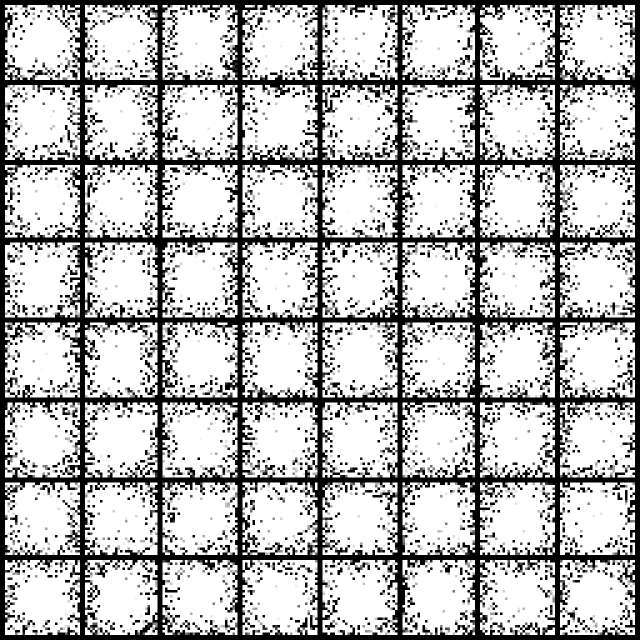
Write a Shadertoy shader that draws this pattern.

```glsl
// Square grid of black rules on white paper, each cell shaded inward with ink specks.
// The canvas is split into square grains: a grain is solid on a rule, otherwise
// hashed, with a chance of being inked that falls off from the cell rim.

#define CELLS 8.0          // cells across and down
#define GRAINS 256.0       // grains across and down
#define LINE_GRAINS 2.0    // rule width in grains
#define RIM_DENSITY 0.23   // chance of solid ink at the rim
#define CORE_DENSITY 0.006 // chance of stray ink in the middle
#define FADE 0.57          // shaded depth, in half cells
#define SOFT 1.8           // spread from solid to faint specks
#define FAINTNESS 0.02     // least spread, keeps stray specks pale
#define ROUNDNESS 4.0      // superellipse power of the clear middle
#define INK vec3(0.0)
#define PAPER vec3(1.0)

const float PITCH = (GRAINS - LINE_GRAINS) / CELLS;

float hash(vec2 p) {
    vec3 q = fract(p.xyx * 0.1031);
    q += dot(q, q.yzx + 33.33);
    return fract((q.x + q.y) * q.z);
}

// Position in cells; integers lie on the rule centres
vec2 cellCoord(vec2 centre) {
    return (centre - 0.5 * LINE_GRAINS) / PITCH;
}

// Whether a grain lies on a rule, with rules snapped to whole grains
bool onRule(vec2 centre) {
    vec2 nearest = floor(cellCoord(centre) + 0.5);
    vec2 rule = ceil(nearest * PITCH + 0.5 * LINE_GRAINS - 0.5);
    vec2 toRule = abs(centre - rule);
    return min(toRule.x, toRule.y) < 0.5 * LINE_GRAINS;
}

// Chance of solid ink, high along the cell rim
float inkDensity(vec2 centre) {
    vec2 fromMiddle = abs(fract(cellCoord(centre)) * 2.0 - 1.0);
    fromMiddle /= 1.0 - LINE_GRAINS / PITCH;
    vec2 powered = pow(fromMiddle, vec2(ROUNDNESS));
    float radius = pow(powered.x + powered.y, 1.0 / ROUNDNESS);
    float rim = smoothstep(1.0 - FADE, 1.0, radius);
    return CORE_DENSITY + RIM_DENSITY * rim;
}

// Ink of one grain: solid, partly inked or clear
float grainInk(vec2 id) {
    vec2 centre = id + 0.5;
    if (onRule(centre)) return 1.0;
    float density = inkDensity(centre);
    float spread = max((SOFT - 1.0) * density, FAINTNESS);
    return clamp((SOFT * density - hash(id + 17.0)) / spread, 0.0, 1.0);
}

// Grains as little squares, with edges softened over one pixel
float grains(vec2 uv, float pixel) {
    vec2 p = uv * GRAINS - 0.5;
    vec2 id = floor(p);
    float softness = min(pixel * GRAINS, 1.0);
    vec2 w = clamp((p - id - 0.5) / softness + 0.5, 0.0, 1.0);
    float low = mix(grainInk(id), grainInk(id + vec2(1.0, 0.0)), w.x);
    float high = mix(grainInk(id + vec2(0.0, 1.0)), grainInk(id + 1.0), w.x);
    return mix(low, high, w.y);
}

void mainImage(out vec4 fragColor, in vec2 fragCoord) {
    vec2 uv = fragCoord / iResolution.xy;
    float pixel = 1.0 / min(iResolution.x, iResolution.y);
    fragColor = vec4(mix(PAPER, INK, grains(uv, pixel)), 1.0);
}
```
